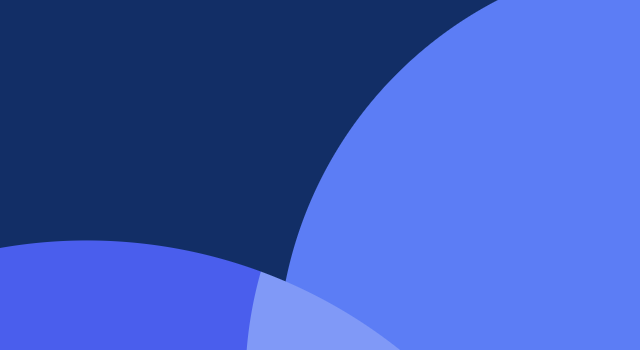
A Shadertoy shader for this background:

```glsl
// Lengths are in canvas heights; circles are (centre x, centre y, radius).
const vec3 NAVY   = vec3(0.07, 0.18, 0.40);
const vec3 BLUE   = vec3(0.36, 0.49, 0.96);
const vec3 INDIGO = vec3(0.29, 0.37, 0.93);
const vec3 PALE   = vec3(0.50, 0.60, 0.97);

const vec3 BLUE_DISC   = vec3(1.957, -0.034, 1.164);
const vec3 INDIGO_DISC = vec3(0.248, -1.123, 1.436);
const vec3 PALE_DISC   = vec3(1.865, -0.094, 1.164);

// Smooth coverage of a disc, with an edge one pixel wide
float discCoverage(vec2 point, vec3 disc) {
    float signedDistance = length(point - disc.xy) - disc.z;
    return clamp(0.5 - signedDistance * iResolution.y, 0.0, 1.0);
}

void mainImage(out vec4 fragColor, in vec2 fragCoord) {
    vec2 point = fragCoord / iResolution.y;

    // The pale disc shows only inside the indigo one
    vec3 overlay = mix(INDIGO, PALE, discCoverage(point, PALE_DISC));

    // Layers from back to front
    vec3 color = mix(NAVY, BLUE, discCoverage(point, BLUE_DISC));
    color = mix(color, overlay, discCoverage(point, INDIGO_DISC));

    fragColor = vec4(color, 1.0);
}
```
